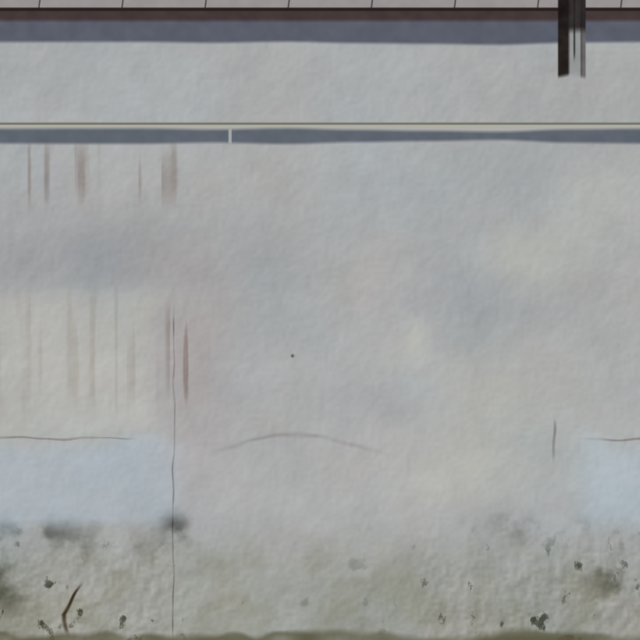
Write a three.js fragment shader that draws this texture.

```glsl
// Weathered plaster wall: a shaded eave and drainpipe on top, a thin ledge below,
// rain streaks, pale patches, hairline cracks and a mouldy foot.
// Layers of value noise tint and emboss the plaster; soft bands place the parts.
varying vec2 vUv;

float hash(vec2 p) {
  vec3 q = fract(vec3(p.xyx) * 0.1031);
  q += dot(q, q.yzx + 33.33);
  return fract((q.x + q.y) * q.z);
}

float noise(vec2 p) {
  vec2 i = floor(p), f = fract(p);
  f = f * f * (3.0 - 2.0 * f);
  return mix(mix(hash(i), hash(i + vec2(1, 0)), f.x),
             mix(hash(i + vec2(0, 1)), hash(i + vec2(1, 1)), f.x), f.y);
}

float fbm(vec2 p) {
  float sum = 0.0, amp = 0.5;
  for (int i = 0; i < 5; i++) {
    sum += amp * noise(p);
    p = mat2(1.6, 1.2, -1.2, 1.6) * p + 7.3;
    amp *= 0.5;
  }
  return sum;
}

// 1 between lo and hi, with edges of the given softness
float band(float x, float lo, float hi, float soft) {
  return smoothstep(lo - soft, lo + soft, x) * (1.0 - smoothstep(hi - soft, hi + soft, x));
}

// Round soft spot with the given radii
float spot(vec2 p, vec2 center, vec2 radii) {
  vec2 d = (p - center) / radii;
  return exp(-dot(d, d));
}

float relief(vec2 p) {
  return noise(p * vec2(95, 80)) + 0.6 * noise(p * 180.0 + 9.0) + 0.9 * noise(p * 42.0 + 3.0);
}

vec3 plaster(vec2 p) {
  float cloud = fbm(p * 5.0 + 2.0), fine = fbm(p * 28.0);
  vec2 warped = p + 0.05 * (vec2(fbm(p * 9.0), fbm(p * 9.0 + 40.0)) - 0.5);
  vec3 col = vec3(0.655, 0.665, 0.668) + 0.07 * (cloud - 0.5) + 0.04 * (fine - 0.5);
  col += vec3(0.02, -0.002, -0.012) * (fbm(p * 7.0 + 20.0) - 0.45) * 2.0;

  // Pale warm patches, a cool repaired panel and greyer clouds
  float warm = spot(warped, vec2(0.83, 0.60), vec2(0.09, 0.05))
             + 0.7 * spot(warped, vec2(0.93, 0.69), vec2(0.07, 0.06))
             + 0.9 * spot(warped, vec2(0.638, 0.46), vec2(0.025, 0.035))
             + 0.8 * spot(warped, vec2(0.78, 0.36), vec2(0.15, 0.11))
             + 0.6 * spot(warped, vec2(0.72, 0.25), vec2(0.12, 0.045))
             + 0.7 * band(warped.x, -0.1, 0.24, 0.03) * band(warped.y, 0.32, 0.545, 0.02);
  col += vec3(0.05, 0.045, 0.022) * warm;
  float panel = band(p.x, -0.1, 0.28, 0.025) + band(p.x, 0.91, 1.1, 0.03);
  col += vec3(0.01, 0.035, 0.055) * panel * band(warped.y, 0.185, 0.312, 0.015);
  col -= vec3(0.035, 0.035, 0.028) * (spot(p, vec2(0.12, 0.6), vec2(0.2, 0.05))
       + spot(p, vec2(0.72, 0.53), vec2(0.15, 0.05)) + spot(p, vec2(0.6, 0.37), vec2(0.08, 0.04)));
  col -= vec3(0.0, 0.025, 0.025) * spot(p, vec2(0.3, 0.42), vec2(0.06, 0.14));

  // Rain streaks under the ledge and rusty runs beside the long crack
  float thread = smoothstep(0.58, 0.9, noise(vec2(p.x * 110.0, p.y * 7.0)));
  float runs = band(p.x, -0.1, 0.29, 0.02) * band(p.y, 0.69, 0.775, 0.03)
             + 1.1 * band(p.x, 0.245, 0.31, 0.01) * band(p.y, 0.36, 0.51, 0.035)
             + 0.4 * band(p.x, -0.1, 0.24, 0.02) * band(p.y, 0.36, 0.54, 0.03);
  col -= vec3(0.09, 0.115, 0.13) * thread * runs;

  // Mouldy foot, darker in clumps on both sides
  float foot = 1.0 - smoothstep(0.10, 0.215, warped.y + 0.02 * fine);
  float mould = spot(warped, vec2(0.28, 0.175), vec2(0.025, 0.025))
              + spot(warped, vec2(0.03, 0.165), vec2(0.08, 0.025))
              + spot(warped, vec2(0.98, 0.11), vec2(0.045, 0.05))
              + spot(warped, vec2(0.0, 0.09), vec2(0.035, 0.04))
              + 0.6 * spot(warped, vec2(0.17, 0.14), vec2(0.06, 0.03))
              + 0.6 * spot(warped, vec2(0.85, 0.18), vec2(0.1, 0.02));
  float clump = smoothstep(0.36, 0.68, fbm(p * 22.0 + 11.0));
  col -= vec3(0.065, 0.07, 0.105) * foot * (0.75 + 0.5 * clump);
  col -= vec3(0.27, 0.27, 0.28) * min(mould, 1.0) * clump;
  float sides = max(1.0 - smoothstep(0.22, 0.34, p.x), smoothstep(0.58, 0.75, p.x));
  float chips = smoothstep(0.66, 0.8, fbm(p * vec2(42, 34) + 5.0));
  col -= vec3(0.3, 0.3, 0.32) * chips * foot * (0.25 + 0.75 * sides);

  // Embossed grain lit from the upper left, rougher at the foot
  float slope = relief(p) - relief(p + vec2(-0.004, 0.004));
  col += slope * (0.022 + 0.045 * foot * (0.3 + 0.7 * sides));

  // Hairline cracks, seams, a drip and a dark split
  float wob = 0.008 * (noise(p * 30.0) - 0.5), gap = 0.3 + 0.7 * noise(p * 45.0);
  float crack = 0.18 * band(p.x + wob * 0.5, 0.270, 0.2725, 0.0015) * band(p.y, 0.01, 0.51, 0.02);
  crack += 0.16 * band(p.y + wob, 0.314, 0.317, 0.0015) * (band(p.x, -0.1, 0.2, 0.02) + band(p.x, 0.92, 1.1, 0.02));
  float arc = 0.295 + 0.025 * sin((p.x - 0.33) * 12.0);
  crack += 0.1 * band(p.y - arc + wob, -0.003, 0.002, 0.004) * band(p.x, 0.34, 0.59, 0.03);
  crack += 0.22 * band(p.x + wob, 0.864, 0.868, 0.002) * band(p.y, 0.285, 0.34, 0.015);
  float split = p.x - 0.105 - 0.6 * max(p.y - 0.04, 0.0) + 3.0 * wob;
  crack += 0.5 * band(split, -0.003, 0.003, 0.003) * band(p.y, 0.01, 0.085, 0.01);
  col -= vec3(0.9, 1.0, 1.05) * crack * gap;
  col -= 0.35 * spot(p, vec2(0.457, 0.444), vec2(0.0025));
  float grime = 1.0 - smoothstep(0.004, 0.016, p.y + 2.0 * wob);
  return mix(col, vec3(0.36, 0.35, 0.27), grime * (0.45 + 0.5 * noise(p * vec2(25, 60))));
}

void main() {
  vec2 p = vUv;
  vec3 col = plaster(p);
  float sway = noise(vec2(p.x * 9.0, 2.0)) - 0.5, grain = 0.05 * (fbm(p * 60.0) - 0.5);

  // Ledge: olive lip, pale face and a wavering blue shadow with a small gap
  col = mix(col, vec3(0.68, 0.68, 0.65), band(p.y, 0.796, 0.806, 0.002));
  col = mix(col, vec3(0.43, 0.42, 0.36), 0.85 * band(p.y, 0.805, 0.8085, 0.0015));
  float shade = band(p.y, 0.779 - 0.008 * sway, 0.796 + 0.007 * sway, 0.004);
  col = mix(col, vec3(0.36, 0.385, 0.425) + grain, 0.95 * shade);
  col = mix(col, vec3(0.64, 0.65, 0.64), band(p.x, 0.357, 0.362, 0.0015) * band(p.y, 0.775, 0.80, 0.002));

  // Eave: blue shadow, brown board, dark rim and a jointed pale strip
  col = mix(col, vec3(0.355, 0.37, 0.42) + grain, smoothstep(-0.004, 0.004, p.y - 0.932 - 0.006 * sway));
  col = mix(col, vec3(0.27, 0.225, 0.225) + grain, smoothstep(0.963, 0.972, p.y));
  col = mix(col, vec3(0.15, 0.12, 0.11), smoothstep(0.981, 0.985, p.y));
  float joint = band(fract(p.x * 7.7 + 0.02 - p.y), 0.49, 0.51, 0.01);
  col = mix(col, vec3(0.60, 0.575, 0.575) - 0.25 * joint + grain, smoothstep(0.986, 0.99, p.y));

  // Drainpipe: dark left side, pale glinting core, grey right side
  float pipe = band(p.x, 0.872, 0.915, 0.002) * smoothstep(0.879, 0.888, p.y + 0.2 * abs(p.x - 0.89));
  vec3 metal = mix(vec3(0.15, 0.13, 0.12), vec3(0.59, 0.60, 0.60), band(p.x, 0.889, 0.908, 0.003));
  metal = mix(metal, vec3(0.4, 0.4, 0.4), smoothstep(0.906, 0.911, p.x));
  metal -= 0.3 * band(p.x, 0.896, 0.899, 0.001) * smoothstep(0.90, 0.92, p.y);
  metal = mix(metal, vec3(0.12, 0.10, 0.10), 0.85 * smoothstep(0.945, 0.96, p.y));
  col = mix(col, metal + 2.0 * grain, pipe);
  gl_FragColor = vec4(col, 1.0);
}
```
